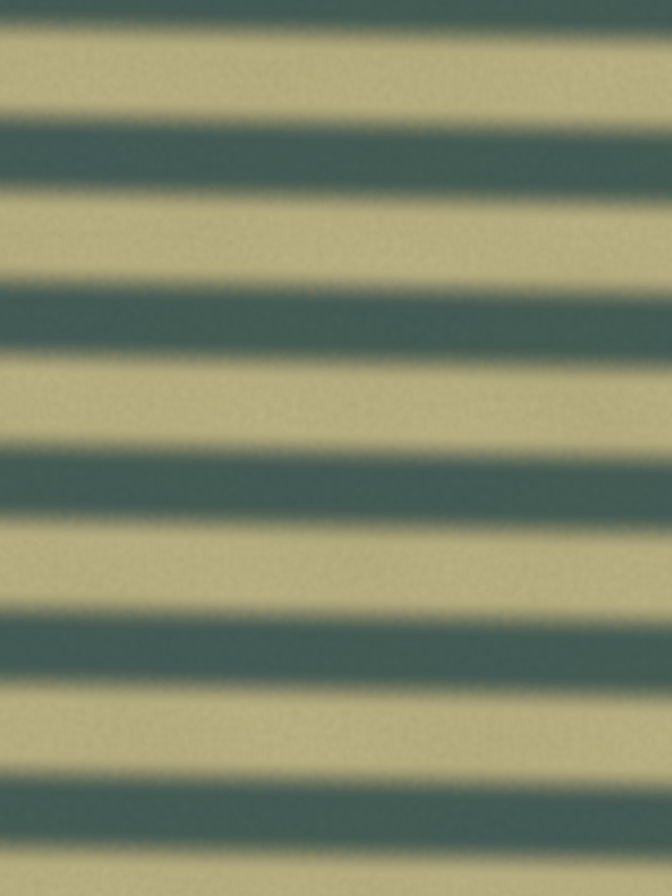
This pattern is drawn by a Shadertoy shader. Its source:

```glsl
// Lengths are fractions of the canvas height
const float PERIOD = 0.1832;
const float FIRST_CENTRE = 0.9206;   // pale band centre at the left edge
const float SLOPE = 0.0208;          // fall of the bands per unit across
const float HALF_WIDTH = 0.0503;     // half of a pale band
const float SOFTNESS = 0.0225;       // half of the blurred edge
const float EDGE_WOBBLE = 0.0035;
const float GRAIN_SCALE = 105.0;
const float GRAIN_AMOUNT = 0.022;
const float MOTTLE_SCALE = 9.0;
const float MOTTLE_AMOUNT = 0.018;

const vec3 PALE = vec3(0.705, 0.673, 0.490);
const vec3 DARK = vec3(0.265, 0.357, 0.330);
const vec3 EDGE_WARMTH = vec3(0.0, 0.06, 0.065);
const vec3 COOL_TINT = vec3(0.0, -0.4, 0.6);

vec2 hashGradient(vec2 cell) {
    vec3 p = fract(vec3(cell.xyx) * vec3(0.1031, 0.1030, 0.0973));
    p += dot(p, p.yzx + 33.33);
    return 2.0 * fract((p.xx + p.yz) * p.zy) - 1.0;
}

float gradientNoise(vec2 p) {
    vec2 i = floor(p);
    vec2 f = fract(p);
    vec2 u = f * f * f * (f * (f * 6.0 - 15.0) + 10.0);
    float a = dot(hashGradient(i), f);
    float b = dot(hashGradient(i + vec2(1, 0)), f - vec2(1, 0));
    float c = dot(hashGradient(i + vec2(0, 1)), f - vec2(0, 1));
    float d = dot(hashGradient(i + vec2(1, 1)), f - vec2(1, 1));
    return mix(mix(a, b, u.x), mix(c, d, u.x), u.y);
}

// Signed distance to the nearest pale band, negative inside
float bandDistance(vec2 p) {
    float row = (p.y + SLOPE * p.x - FIRST_CENTRE) / PERIOD;
    return abs(fract(row + 0.5) - 0.5) * PERIOD - HALF_WIDTH;
}

void mainImage(out vec4 fragColor, in vec2 fragCoord) {
    vec2 p = fragCoord / iResolution.y;

    float grain = gradientNoise(p * GRAIN_SCALE)
                + 0.5 * gradientNoise(p * GRAIN_SCALE * 1.9 + 17.0);
    float mottle = gradientNoise(p * vec2(0.6, 1.0) * MOTTLE_SCALE + 5.0);

    // Blurred bands with slightly ragged edges
    float dist = bandDistance(p) + EDGE_WOBBLE * grain;
    float soft = max(SOFTNESS, 1.0 / iResolution.y);
    float pale = 1.0 - smoothstep(-soft, soft, dist);

    vec3 color = mix(DARK, PALE, pale);
    color -= EDGE_WARMTH * pale * (1.0 - pale);

    // Fine grain and broad uneven tint
    color += GRAIN_AMOUNT * grain * mix(0.5, 1.0, pale);
    color += MOTTLE_AMOUNT * mottle * mix(COOL_TINT, vec3(1.0), pale);

    fragColor = vec4(color, 1.0);
}
```
